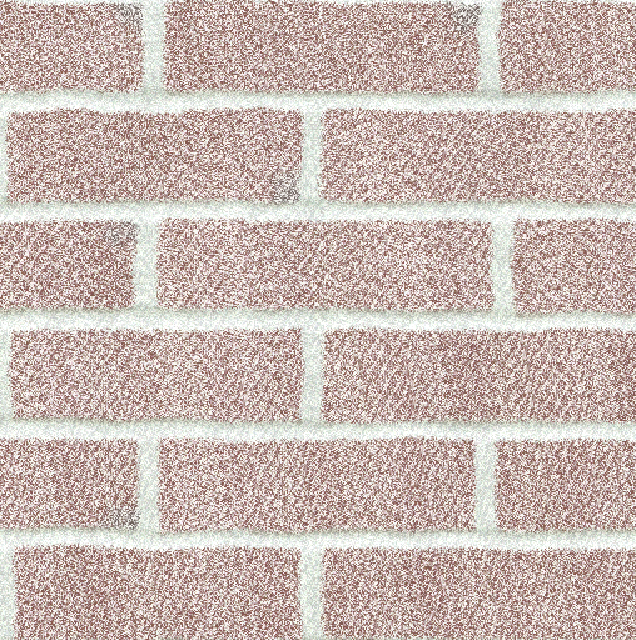
Reproduce this texture procedurally as a Shadertoy shader.

```glsl
// Weathered red brick wall in running bond with pale, grainy mortar.

#define ROWS 5.84            // courses over the canvas height
#define ROW_SHIFT 0.075      // part of the top course hidden above the canvas
#define BRICK_FILL 0.408     // half brick height, in courses
#define JOINT 0.0170         // half width of the upright joints
#define JOINT_JITTER 0.026   // random shift of the upright joints
#define WOBBLE 0.014         // unevenness of the brick edges
#define SOFTNESS 0.0040      // blur of the brick edges
#define FRAY 0.008           // grainy breakup of the brick edges
#define GRAIN vec2(508.0, 512.0) // grain cells across and down
#define GRAIN_GAIN 1.25      // contrast of the speckle on the bricks
#define CLUMPS 0.22          // share of coarser clumps in the speckle
#define STAIN_CHANCE 0.4     // share of bricks with a grey corner

const vec3 BRICK_DARK   = vec3(0.515, 0.350, 0.310);
const vec3 BRICK_LIGHT  = vec3(0.985, 0.970, 0.965);
const vec3 MORTAR_SHADE = vec3(0.82, 0.85, 0.805);
const vec3 MORTAR_LIT   = vec3(0.955, 0.975, 0.955);
const vec3 SHADOW       = vec3(0.68, 0.66, 0.59);

float hash(vec2 p) {
    return fract(sin(dot(p, vec2(12.9898, 78.233))) * 43758.5453);
}

float noise(vec2 p) {
    vec2 i = floor(p), f = fract(p);
    f = f * f * (3.0 - 2.0 * f);
    return mix(mix(hash(i), hash(i + vec2(1, 0)), f.x),
               mix(hash(i + vec2(0, 1)), hash(i + vec2(1, 1)), f.x), f.y);
}

float fbm(vec2 p) {
    return 0.6 * noise(p) + 0.4 * noise(p * 2.7 + 11.3);
}

// Start, spacing and stretch of the upright joints; courses alternate
vec3 bond(float row) {
    return mix(vec3(0.240, 0.537, 0.0), vec3(-0.002, 0.477, 0.027), mod(row, 2.0));
}

float jointX(float row, float i) {
    vec3 b = bond(row);
    float jitter = hash(vec2(i + 7.0, row + 3.0)) - 0.5;
    return b.x + (b.y + b.z * i) * i + jitter * JOINT_JITTER;
}

float roundedBox(vec2 p, vec2 halfSize, float r) {
    vec2 q = abs(p) - halfSize + r;
    return length(max(q, 0.0)) + min(max(q.x, q.y), 0.0) - r;
}

void mainImage(out vec4 fragColor, in vec2 fragCoord) {
    vec2 uv = fragCoord / iResolution.xy;
    uv.y = 1.0 - uv.y; // courses count downwards

    // Fine grain: one brightness and a slight tint per cell, gathered in clumps
    vec2 cell = floor(uv * GRAIN);
    float grain = hash(cell + 0.5);
    float clump = noise(cell * vec2(0.41, 0.47) + 3.3) - 0.5;
    vec3 tint = vec3(hash(cell + 17.1), hash(cell + 41.7), hash(cell + 73.3)) - 0.5;

    // Course and brick, on slightly warped coordinates
    vec2 warp = vec2(fbm(uv * 17.0), fbm(uv * 11.0 + 31.0)) - 0.5;
    vec2 pos = uv + warp * WOBBLE;
    float v = pos.y * ROWS + ROW_SHIFT;
    float row = floor(v);
    vec3 b = bond(row);
    float col = floor((pos.x - b.x) / b.y);
    if (pos.x < jointX(row, col)) col -= 1.0;
    else if (pos.x > jointX(row, col + 1.0)) col += 1.0;
    float left = jointX(row, col), right = jointX(row, col + 1.0);
    vec2 id = vec2(col + 5.0, row + 2.0);

    // Distance to the brick outline
    vec2 halfSize = vec2(0.5 * (right - left) - JOINT,
                         (BRICK_FILL + 0.02 * (hash(id + 4.0) - 0.5)) / ROWS);
    vec2 p = vec2(pos.x - 0.5 * (left + right), (fract(v) - 0.5) / ROWS);
    float d = roundedBox(p, halfSize, 0.004 + 0.012 * hash(id + 9.0));
    float ragged = d + (hash(cell + 5.7) - 0.5) * FRAY;
    float brickMask = 1.0 - smoothstep(-SOFTNESS, SOFTNESS, ragged);

    // Brick face: speckle, tone of each brick, darker top rim
    float tone = (hash(id + 21.0) - 0.5) * 0.05 + (fbm(uv * 9.0) - 0.5) * 0.12;
    float topRim = 1.0 - smoothstep(0.0, 0.008, p.y + halfSize.y);
    float speckle = 0.555 + (grain - 0.5 + clump * CLUMPS) * GRAIN_GAIN;
    speckle = clamp(speckle + tone - 0.12 * topRim, 0.0, 1.0);
    vec3 brick = mix(BRICK_DARK, BRICK_LIGHT, speckle) + tint * 0.07;

    // Grey wear at the right corners of some bricks
    vec2 corner = halfSize * vec2(1.0, sign(hash(id + 35.0) - 0.5));
    float spread = length((p - corner) * vec2(0.8, 1.0)) + (fbm(uv * 40.0) - 0.5) * 0.05;
    float stain = (1.0 - smoothstep(0.015, 0.06, spread))
                * step(hash(id + 52.0), STAIN_CHANCE);
    float grey = dot(brick, vec3(0.3, 0.5, 0.2));
    brick = mix(brick, vec3(grey) * vec3(0.99, 0.99, 0.97), 0.7 * stain);

    // Mortar: shaded under a brick, bright on the ledge above the next one
    float bed = fract(v + 0.5) - 0.5;
    float inBed = 1.0 - smoothstep(0.09, 0.16, abs(bed));
    float lit = mix(0.5, smoothstep(-0.09, 0.05, bed), inBed);
    vec3 mortar = mix(MORTAR_SHADE, MORTAR_LIT, lit);
    mortar += (grain - 0.5) * 0.22 + clump * 0.06 + tint * 0.06;
    mortar += (fbm(uv * 30.0) - 0.5) * 0.08;

    // Patchy shadow along the lower edge of each brick
    float under = smoothstep(-0.004, 0.002, p.y - halfSize.y)
                * (1.0 - smoothstep(0.0, 0.012, d));
    mortar = mix(mortar, SHADOW + (grain - 0.5) * 0.35,
                 under * smoothstep(0.25, 0.7, fbm(uv * 14.0 + 5.0)) * 0.7);

    fragColor = vec4(clamp(mix(mortar, brick, brickMask), 0.0, 1.0), 1.0);
}
```
